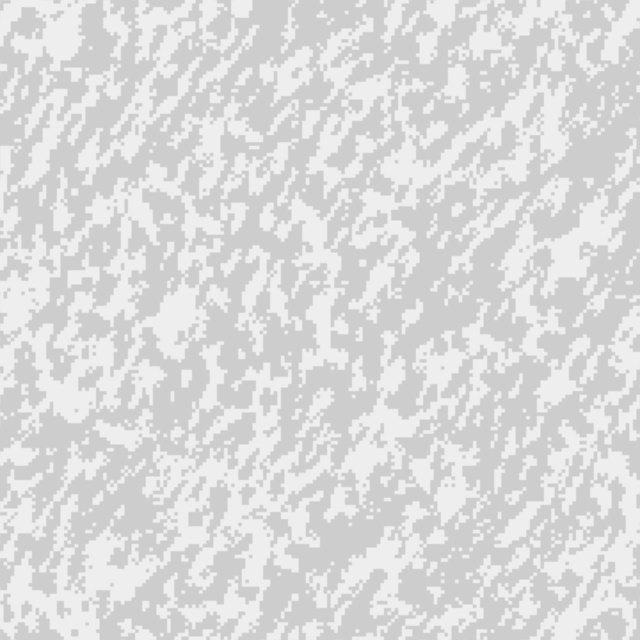
A three.js fragment shader for this texture:

```glsl
#define GRID 180.0
#define EDGE 0.3
#define SLANT 1.08
#define FINE_FREQ vec2(44.0, 88.0)
#define COARSE_FREQ vec2(11.0, 34.0)
#define PATCH_FREQ 4.0
#define SPECKLE 0.19
#define LEVEL 0.535
#define GREY vec3(0.804)
#define WHITE vec3(0.935)

varying vec2 vUv;

float hash(vec2 p) {
  vec3 q = fract(vec3(p.xyx) * 0.1031);
  q += dot(q, q.yzx + 33.33);
  return fract((q.x + q.y) * q.z);
}

float valueNoise(vec2 p) {
  vec2 i = floor(p);
  vec2 f = fract(p);
  f = f * f * (3.0 - 2.0 * f);
  float low = mix(hash(i), hash(i + vec2(1.0, 0.0)), f.x);
  float high = mix(hash(i + vec2(0.0, 1.0)), hash(i + vec2(1.0, 1.0)), f.x);
  return mix(low, high, f.y);
}

// x runs along the strokes, y across them; layered sines bend the flow
vec2 strokeSpace(vec2 p) {
  p.x += 0.012 * sin(p.y * 9.0 + p.x * 4.0) + 0.006 * sin(p.y * 21.0 - p.x * 7.0);
  float c = cos(SLANT);
  float s = sin(SLANT);
  return vec2(c * p.x + s * p.y, c * p.y - s * p.x) + 3.0;
}

// 1 for a white cell, 0 for a grey one
float grain(vec2 cell) {
  vec2 p = (cell + 0.5) / GRID;
  vec2 q = strokeSpace(p);
  float fine = valueNoise(q * FINE_FREQ);
  float coarse = valueNoise(q * COARSE_FREQ + 57.0);
  float speckle = hash(cell + 211.0);

  // broad streaks gather towards the right and the bottom
  float region = valueNoise(p * PATCH_FREQ + 19.0) + 0.35 * (p.x - p.y);
  float streak = mix(0.12, 0.42, smoothstep(0.2, 0.9, region));
  float height = mix(fine, coarse, streak);
  return step(LEVEL, mix(height, speckle, SPECKLE));
}

void main() {
  // blend the four nearest cells over a narrow soft border
  vec2 p = vUv * GRID - 0.5;
  vec2 cell = floor(p);
  vec2 w = smoothstep(0.5 - EDGE, 0.5 + EDGE, fract(p));
  float low = mix(grain(cell), grain(cell + vec2(1.0, 0.0)), w.x);
  float high = mix(grain(cell + vec2(0.0, 1.0)), grain(cell + vec2(1.0, 1.0)), w.x);
  gl_FragColor = vec4(mix(GREY, WHITE, mix(low, high, w.y)), 1.0);
}
```
